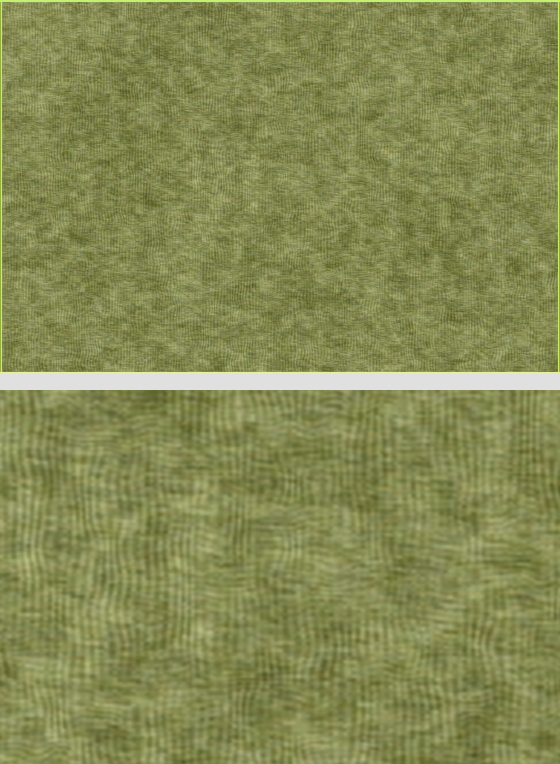
Top, the full canvas; bottom, a detail of the centre.
This texture is drawn by a Shadertoy shader. Its source:

```glsl
// Olive woven cloth with short horizontal slubs, framed by a thin bright edge.
#define UNITS 342.0          // cloth units per canvas height
#define COLUMN_PITCH 2.7     // spacing of the vertical threads
#define ROW_PITCH 2.2        // spacing of the horizontal threads
#define SLUB_SIZE vec2(3.8, 1.5)
#define CONTRAST 2.4
#define EDGE_WIDTH 2.0
#define DARK_OLIVE vec3(0.48, 0.50, 0.28)
#define LIGHT_OLIVE vec3(0.54, 0.56, 0.34)
#define LIME vec3(0.76, 0.94, 0.44)
#define PALE_YELLOW vec3(0.90, 0.93, 0.62)
#define MOSS vec3(0.62, 0.67, 0.21)

const float TAU = 6.2831853;

float hash(vec2 cell) {
    vec3 q = fract(vec3(cell.xyx) * 0.1031);
    q += dot(q, q.yzx + 33.33);
    return fract((q.x + q.y) * q.z);
}

// Value noise centred on zero
float noise(vec2 p) {
    vec2 cell = floor(p);
    vec2 f = fract(p);
    f = f * f * (3.0 - 2.0 * f);
    float low = mix(hash(cell), hash(cell + vec2(1, 0)), f.x);
    float high = mix(hash(cell + vec2(0, 1)), hash(cell + vec2(1, 1)), f.x);
    return mix(low, high, f.y) - 0.5;
}

// Fine crossed threads that wander and fade in and out
float weave(vec2 p) {
    float swayX = noise(p / vec2(8.0, 10.0) + 71.0);
    float swayY = noise(p / vec2(7.0, 9.0) + 173.0);
    float columns = sin(TAU * (p.x / COLUMN_PITCH + 1.1 * swayX));
    float rows = sin(TAU * (p.y / ROW_PITCH + 1.8 * swayY));
    float strength = 1.0 + 2.0 * noise(p / 9.0 + 137.0);
    return strength * 0.19 * columns + (2.0 - strength) * 0.08 * rows;
}

// Slubs, grain and soft blotches
float mottle(vec2 p) {
    vec2 bent = p + vec2(0.0, 0.08 * p.x + 3.0 * noise(p / 14.0 + 61.0));
    float slubs = noise(bent / SLUB_SIZE + 19.0);
    float grain = noise(p / vec2(1.4, 1.1) + 43.0);
    // Turned lattice hides the grid of the larger blotches
    vec2 turned = mat2(0.8, 0.6, -0.6, 0.8) * p;
    float clumps = noise(p / vec2(7.5, 5.5) + 89.0);
    float patches = noise(turned / 13.0 + 211.0);
    float drift = noise(turned / 70.0 + 503.0);
    return 0.9 * slubs + 0.55 * grain + 0.7 * clumps + 0.55 * patches + 0.25 * drift;
}

vec3 cloth(vec2 p) {
    float tone = mottle(p) + weave(p);
    vec3 color = mix(DARK_OLIVE, LIGHT_OLIVE, 0.5 + CONTRAST * tone);
    // Warm and greyish fibres
    float warmth = noise(p / vec2(4.0, 2.0) + 307.0);
    float greyness = noise(p / vec2(5.0, 3.0) + 401.0);
    return color + warmth * vec3(0.03, 0.0, -0.02) + greyness * vec3(0.0, -0.01, 0.04);
}

// Coverage of a strip along an edge
float strip(float distanceToEdge, float width, float pixel) {
    return 1.0 - smoothstep(width - 0.5 * pixel, width + 0.5 * pixel, distanceToEdge);
}

void mainImage(out vec4 fragColor, in vec2 fragCoord) {
    float pixel = UNITS / iResolution.y;
    vec2 p = fragCoord * pixel;
    vec2 size = iResolution.xy * pixel;
    vec3 color = cloth(p);

    // Bright frame: two-tone sides, pale bottom, lime top
    float side = min(p.x, size.x - p.x);
    color = mix(color, LIME, strip(side, EDGE_WIDTH, pixel));
    color = mix(color, MOSS, strip(side, 0.5 * EDGE_WIDTH, pixel));
    color = mix(color, PALE_YELLOW, strip(p.y, EDGE_WIDTH, pixel));
    color = mix(color, LIME, strip(size.y - p.y, EDGE_WIDTH, pixel));

    fragColor = vec4(clamp(color, 0.0, 1.0), 1.0);
}
```
